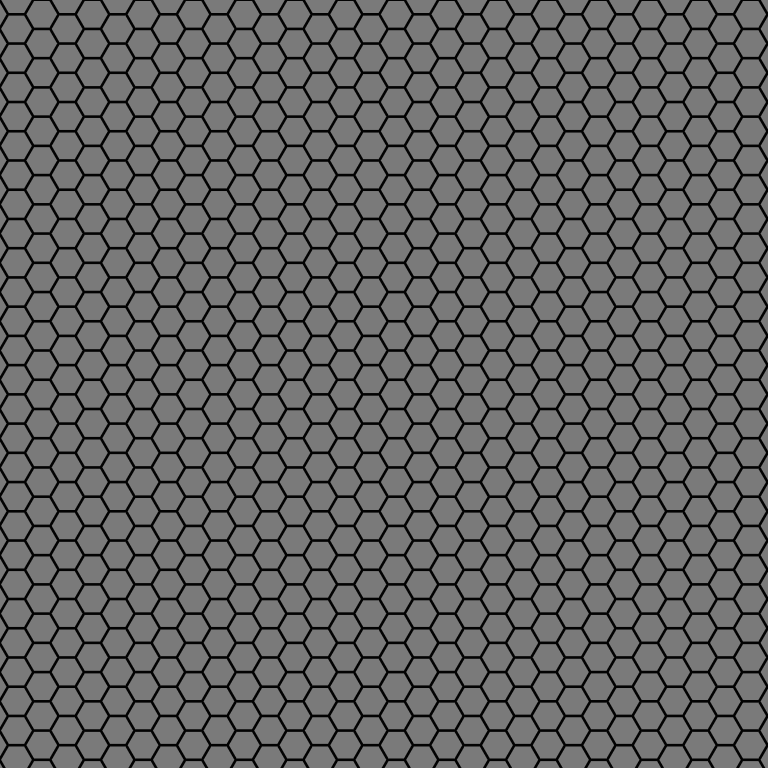
A WebGL 1 fragment shader for this pattern:

```glsl
precision highp float;

// A honeycomb of flat-topped grey hexagons parted by thin black lines.
// Two interleaved rectangular lattices give the nearest cell centre;
// the distance from there to the hexagon's border sets the line.

uniform vec2 u_resolution;

// Offset from the nearest cell centre; cells are one unit tall.
vec2 hexOffset(vec2 p) {
  vec2 period = vec2(sqrt(3.0), 1.0);
  vec2 a = mod(p + 0.5 * period, period) - 0.5 * period;
  vec2 b = mod(p, period) - 0.5 * period;
  return dot(a, a) < dot(b, b) ? a : b;
}

// Distance inwards from the border of a flat-topped hexagon.
float borderDistance(vec2 offset) {
  vec2 q = abs(offset);
  return 0.5 - max(q.y, dot(q, vec2(0.8660, 0.5)));
}

void main() {
  // Canvas position in cell heights, with a cell centre at the origin.
  float rows = 26.27;
  vec2 uv = gl_FragCoord.xy / u_resolution.y;
  vec2 p = (uv - vec2(0.0544, 1.0004)) * rows + vec2(0.0, 0.5);

  // Line coverage, smoothed over one pixel.
  float pixel = rows / u_resolution.y;
  float halfLine = 0.0448;
  float line = clamp(0.5 + (halfLine - borderDistance(hexOffset(p))) / pixel, 0.0, 1.0);

  vec3 color = mix(vec3(0.48), vec3(0.008), line);
  gl_FragColor = vec4(color, 1.0);
}
```
